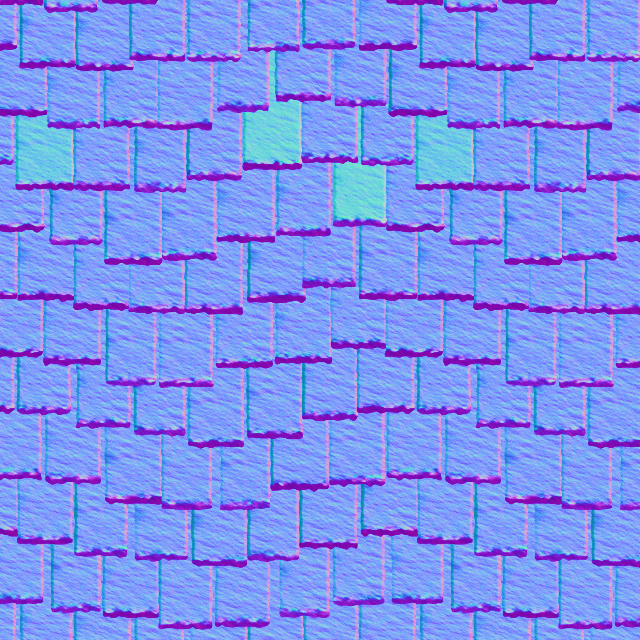
This texture map is drawn by a three.js fragment shader. Its source:

```glsl
// Normal map of overlapping slate shingles with chipped lower lips, repeating every 7 columns.
// Rows are layered from the lowest up; each tile adds edge slopes, then a stone grain
// is added in tile space and the total slope is encoded as a colour.
varying vec2 vUv;

float hash(vec2 p) {
  return fract(sin(dot(p, vec2(127.1, 311.7))) * 43758.5453);
}

float noise(vec2 p) {
  vec2 i = floor(p), f = fract(p);
  f = f * f * (3.0 - 2.0 * f);
  return mix(mix(hash(i), hash(i + vec2(1.0, 0.0)), f.x),
             mix(hash(i + vec2(0.0, 1.0)), hash(i + vec2(1.0, 1.0)), f.x), f.y);
}

// Stone surface: slanted streaks over finer grit
float relief(vec2 q) {
  q.y += 0.25 * q.x;
  return 0.6 * noise(q * vec2(4.0, 11.0))
       + 0.3 * noise(q * vec2(12.0, 26.0) + 7.0)
       + 0.14 * noise(q * vec2(38.0, 50.0) + 19.0);
}

// Fades from 1 at an edge to 0 at the given distance inside it
float rim(float distanceIn, float inner, float outer) {
  return 1.0 - smoothstep(inner, outer, distanceIn);
}

void main() {
  // One unit is a column width; y runs downward
  vec2 p = vec2(vUv.x, 1.0 - vUv.y) * 11.2;
  float firstRow = floor((p.y - 1.0) / 1.087);
  vec2 slope = vec2(0.0, 0.27);
  vec2 grainPos = p;
  float grainAmount = 1.0;

  for (int i = 3; i >= 0; i--) {
    float row = firstRow + float(i);
    float stagger = 0.3 + 0.5 * mod(row, 2.0);
    float nearColumn = floor(p.x - stagger);

    for (int j = -1; j <= 1; j++) {
      float column = nearColumn + float(j);
      vec2 id = vec2(mod(column, 7.0), row);
      float h1 = hash(id + 3.1), h2 = hash(id + 11.7);
      float h3 = hash(id + 23.3), h4 = hash(id + 41.9);

      // Tile placement: rows sag in a wave, with some jitter
      float centre = stagger + column + 0.49 + 0.1 * (h1 - 0.5);
      float bottom = 1.0 + 1.087 * row + 0.25 * (h2 - 0.5)
                   + 0.25 * cos(0.8976 * (stagger + id.x + 0.5 - 1.9 - 0.24 * row));
      float halfWidth = 0.42 + 0.09 * sqrt(h3);
      vec2 q = vec2(p.x - centre, bottom - p.y);
      vec2 seed = id * 5.3;

      // Ragged outline with rounded lower corners
      float ragged = noise(q * 11.0 + seed) - 0.5;
      vec2 inside = vec2(halfWidth - abs(q.x), q.y) + vec2(0.025, 0.06) * ragged;
      float edge = 0.05 - length(max(0.05 - inside, 0.0));
      float cover = smoothstep(-0.012, 0.012, edge);

      // Side bevels, the left and right ones of differing strength
      float side = rim(inside.x, 0.015, 0.065);
      float leftPush = -(0.35 + 2.3 * h4 * h4);
      float rightPush = 0.5 + 1.0 * noise(q * vec2(6.0, 16.0) + seed);
      vec2 tile = vec2(0.0, 0.27);
      tile.x += side * (q.x < 0.0 ? leftPush : rightPush);

      // Small dent by the upper left edge
      float dent = exp(-70.0 * dot(q - vec2(0.06 - halfWidth, 0.8), q - vec2(0.06 - halfWidth, 0.8)));
      tile += dent * vec2(-0.45, -0.2) * h1;

      // Chipped band above a steep lower lip
      float chip = noise(q * vec2(13.0, 19.0) + seed + 31.0);
      float band = rim(inside.y, 0.11, 0.21);
      tile += band * vec2(1.7 * ragged, 1.7 * (0.4 - chip));
      float lip = rim(inside.y, 0.035 + 0.04 * h3, 0.09 + 0.05 * chip);
      tile = mix(tile, vec2(0.5 * ragged, -1.5 - 1.5 * h3), lip);

      // A few loose tiles lean upward
      bool loose = (row == 2.0 && mod(id.x, 4.0) == 0.0) || (row == 3.0 && id.x == 5.0);
      if (loose) tile += vec2(-0.18, 0.45 + 0.04 * id.x) * (1.0 - lip);

      slope = mix(slope, tile, cover);
      if (cover > 0.5) {
        grainPos = q + floor(h2 * 4.0) * 3.7;
        grainAmount = 1.0 + 0.6 * band;
      }
    }
  }

  // Grain slopes by finite differences
  float here = relief(grainPos);
  vec2 grain = vec2(relief(grainPos + vec2(0.02, 0.0)),
                    relief(grainPos + vec2(0.0, 0.02))) - here;
  slope += grain * 2.0 * grainAmount;

  gl_FragColor = vec4(normalize(vec3(slope, 1.0)) * 0.5 + 0.5, 1.0);
}
```
